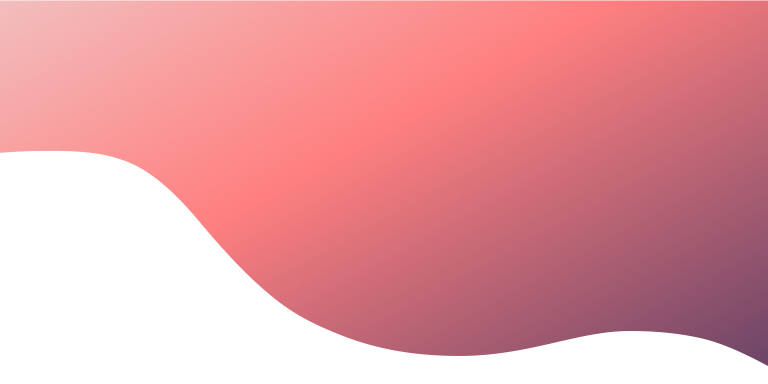
A Shadertoy shader for this background:

```glsl
const vec3 BLUSH = vec3(0.95, 0.745, 0.745);
const vec3 CORAL = vec3(1.0, 0.5, 0.5);
const vec3 PLUM = vec3(0.40, 0.26, 0.40);
const vec3 WHITE = vec3(1.0);

// Knots of the wave: position x, height, slope
const int KNOT_COUNT = 11;
const vec3 WAVE[KNOT_COUNT] = vec3[KNOT_COUNT](
    vec3(0.0, 0.602, 0.16), vec3(0.0586, 0.607, 0.0),
    vec3(0.169, 0.576, -0.84), vec3(0.260, 0.422, -2.4),
    vec3(0.365, 0.211, -1.5), vec3(0.443, 0.128, -0.8),
    vec3(0.599, 0.073, 0.0), vec3(0.703, 0.099, 0.44),
    vec3(0.820, 0.138, 0.0), vec3(0.911, 0.120, -0.44),
    vec3(1.0, 0.047, -1.06));

// Cubic Hermite segment between two knots
float hermite(vec3 a, vec3 b, float x) {
    float span = b.x - a.x;
    float t = clamp((x - a.x) / span, 0.0, 1.0);
    float s = 1.0 - t;
    return s * s * ((1.0 + 2.0 * t) * a.y + t * span * a.z)
         + t * t * ((1.0 + 2.0 * s) * b.y - s * span * b.z);
}

float waveHeight(float x) {
    float height = WAVE[0].y;
    for (int i = 0; i < KNOT_COUNT - 1; i++) {
        if (x >= WAVE[i].x) height = hermite(WAVE[i], WAVE[i + 1], x);
    }
    return height;
}

// Three-stop gradient along a slanted axis
vec3 slantedGradient(vec2 uv, float slant, float middle) {
    float along = slant * uv.x + 1.0 - uv.y;
    float end = slant + 1.0;
    vec3 upper = mix(BLUSH, CORAL, clamp(along / middle, 0.0, 1.0));
    return mix(upper, PLUM, clamp((along - middle) / (end - middle), 0.0, 1.0));
}

// Coverage of the region where the field is negative
float coverage(float field) {
    float width = max(length(vec2(dFdx(field), dFdy(field))), 1e-5);
    return clamp(0.5 - field / width, 0.0, 1.0);
}

void mainImage(out vec4 fragColor, in vec2 fragCoord) {
    vec2 uv = fragCoord / iResolution.xy;
    vec3 color = slantedGradient(uv, 1.1, 0.882);

    // Pale hairline along the top
    color = mix(color, WHITE, 0.6 * coverage(0.998 - uv.y));

    // White wave at the bottom
    color = mix(color, WHITE, coverage(uv.y - waveHeight(uv.x)));
    fragColor = vec4(color, 1.0);
}
```
